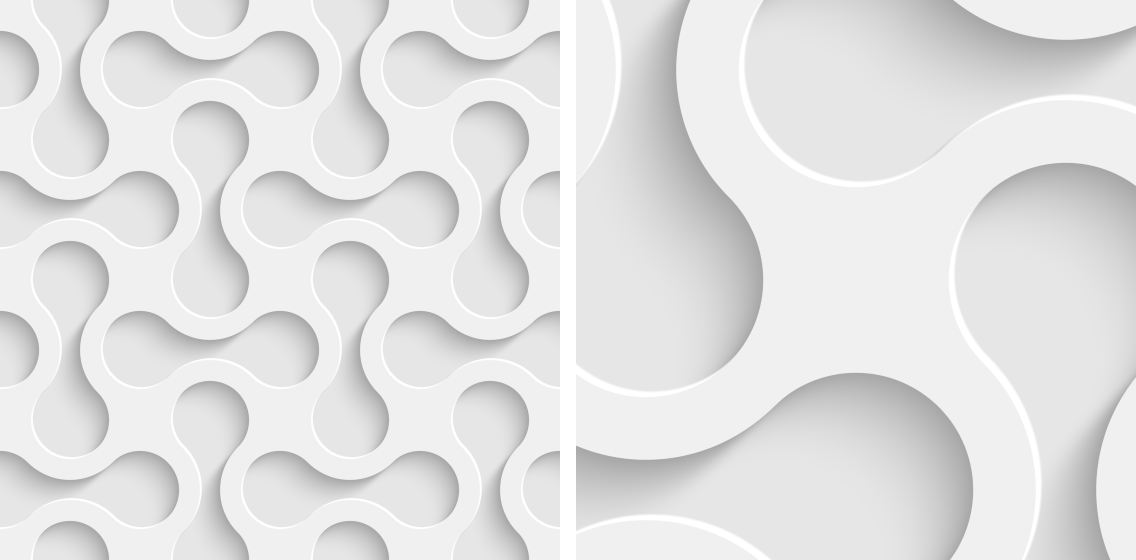
Left: the whole. Right: its middle third, enlarged.
This pattern is drawn by a WebGL 2 fragment shader. Its source:

```glsl
#version 300 es
precision highp float;
// Pale raised lattice with interlocking dumbbell hollows, lit from the upper right.

uniform vec2 u_resolution;
out vec4 fragColor;

const float CELLS = 4.0;             // two repeats of a 2 x 2 checkerboard
const float LOBE_RADIUS = 0.279;     // round ends of a hollow
const float WAIST_RADIUS = 0.70711 - LOBE_RADIUS; // tangent to the lobes
const float SHADOW_LENGTH = 0.31;
const float LIP_OFFSET = 0.0135;
const int SHADOW_STEPS = 28;

const vec3 SURFACE = vec3(0.945, 0.941, 0.945);
const vec3 FLOOR = vec3(0.906, 0.902, 0.906);
const vec3 SHADE = vec3(0.655, 0.650, 0.655);
const vec3 LIP = vec3(1.0);

// Signed distance to the hollows, in cells: negative inside a hollow.
float hollowDistance(vec2 p) {
    vec2 cell = floor(p);
    vec2 q = abs(p - cell - 0.5);
    // Hollows alternate between lying and standing.
    if (mod(cell.x + cell.y, 2.0) < 0.5) q = q.yx;
    float ownLobe = length(q - vec2(0.0, 0.5)) - LOBE_RADIUS;
    float toSide = length(q - vec2(0.5, 0.0));
    float own = q.x + q.y > 0.5 ? ownLobe : WAIST_RADIUS - toSide;
    return min(own, toSide - LOBE_RADIUS);
}

// Coverage of the raised surface, with a given edge softness.
float surfaceMask(vec2 p, float softness) {
    return smoothstep(-softness, softness, hollowDistance(p));
}

// Shadow that fades with the distance to the wall towards the light.
float castShadow(vec2 p, vec2 toLight, float reach) {
    float blocked = 0.0;
    float shadow = 0.0;
    float total = 0.0;
    for (int i = 0; i < SHADOW_STEPS; i++) {
        float t = (float(i) + 0.5) / float(SHADOW_STEPS);
        float softness = 0.010 + 0.028 * t;
        blocked = max(blocked, surfaceMask(p + toLight * reach * t, softness));
        float weight = 1.0 - t;
        shadow += weight * blocked;
        total += weight;
    }
    return shadow / total;
}

void main() {
    vec2 p = gl_FragCoord.xy / u_resolution * CELLS;
    float pixel = CELLS / min(u_resolution.x, u_resolution.y);
    vec2 toLight = vec2(0.70711);

    // Recessed floor and its shadow
    vec3 color = mix(FLOOR, SHADE, castShadow(p, toLight, SHADOW_LENGTH));

    // Bright lip on the walls that face the light
    float lip = surfaceMask(p - vec2(LIP_OFFSET), max(0.7 * pixel, 0.004));
    color = mix(color, LIP, lip);

    // Raised surface
    color = mix(color, SURFACE, surfaceMask(p, 0.7 * pixel));
    fragColor = vec4(color, 1.0);
}
```
